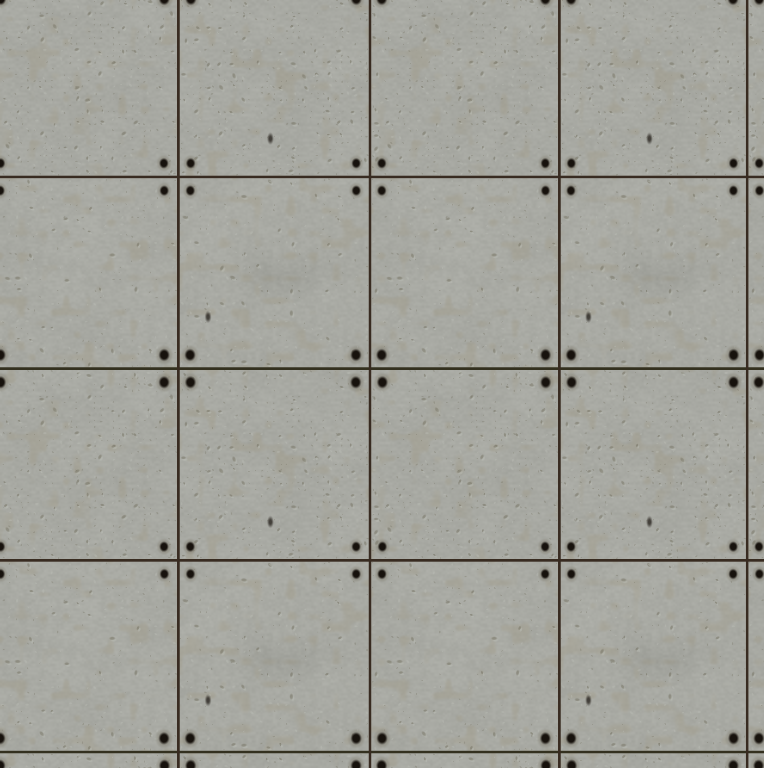
Give the GLSL for this texture, as a Shadertoy shader.

```glsl
// Square concrete panels with dark seams, four bolt holes each, and pitted, grainy faces.

// Layout, in units of the canvas height
const vec2 SEAM_ORIGIN = vec2(0.2333, 0.0208);
const vec2 PANEL_SIZE = vec2(0.247, 0.2496);
const float SEAM_DRIFT = 0.0018;       // slight unevenness of the column widths
const float SEAM_HALF_WIDTH = 0.0017;
const float BOLT_LEFT = 0.0182;        // bolt distance from a seam, per side
const float BOLT_RIGHT = 0.0156;
const float BOLT_RISE = 0.0178;
const float BOLT_RADIUS = 0.0062;
const float BOLT_GROWTH = 0.0012;      // extra radius along every second row seam

// Surface
const vec3 CONCRETE = vec3(0.662, 0.667, 0.642);
const vec3 PIT = vec3(0.47, 0.46, 0.40);
const vec3 CHIP = vec3(0.73, 0.74, 0.71);
const vec3 TAN = vec3(0.63, 0.61, 0.54);
const vec3 SEAM_BROWN = vec3(0.22, 0.17, 0.13);
const vec3 SEAM_OLIVE = vec3(0.20, 0.19, 0.12);
const vec3 BOLT = vec3(0.09, 0.07, 0.05);
const float GRAIN = 0.045;
const float MOTTLE = 0.030;

float hash(vec2 p) {
    return fract(sin(dot(p, vec2(127.1, 311.7))) * 43758.545);
}

float noise(vec2 p) {
    vec2 i = floor(p), f = fract(p);
    f = f * f * (3.0 - 2.0 * f);
    return mix(mix(hash(i), hash(i + vec2(1, 0)), f.x),
               mix(hash(i + vec2(0, 1)), hash(i + vec2(1, 1)), f.x), f.y);
}

// Soft, randomly turned ellipses, at most one per grid cell
float flecks(vec2 p, float grid, float chance, vec2 seed) {
    vec2 id = floor(p * grid) + seed * 71.0;
    vec2 centre = 0.35 + 0.3 * vec2(hash(id + 3.1), hash(id + 7.7));
    float turn = 3.1416 * hash(id + 5.3), c = cos(turn), s = sin(turn);
    vec2 d = mat2(c, s, -s, c) * (fract(p * grid) - centre);
    float radius = mix(0.14, 0.33, hash(id + 9.1));
    float shape = 1.0 - smoothstep(0.3 * radius, radius, length(d * vec2(1.0, 1.7)));
    return shape * step(hash(id + 0.4), chance);
}

// Face of one panel; p runs 0..1, kind is the panel's place in the 2 x 2 repeat
vec3 concrete(vec2 p, vec2 kind) {
    vec2 seed = kind + 1.0;
    vec2 q = p + seed * 19.0;
    float rough = kind.y;
    vec3 color = CONCRETE;

    // Cloudy mottling, fine grain and tan stains
    color += MOTTLE * (0.6 * noise(q * 5.0) + 0.4 * noise(q * 13.0) - 0.5);
    color += GRAIN * (0.6 * noise(q * vec2(46, 62)) + 0.4 * noise(q * 90.0) - 0.5);
    color = mix(color, TAN, 0.45 * smoothstep(0.62, 0.95, noise(q * 17.0 + 4.0)));

    // Pits with a lit lower edge, and pale chips
    vec2 lit = p + vec2(-0.007, 0.009);
    float chance = mix(0.13, 0.26, rough);
    color = mix(color, CHIP, 0.5 * flecks(lit, 16.0, chance, seed));
    color = mix(color, PIT, 0.55 * flecks(p, 16.0, chance, seed));
    color = mix(color, PIT, 0.35 * flecks(p, 31.0, chance, seed + 5.0));
    color = mix(color, CHIP, 0.4 * flecks(p, 22.0, 0.12, seed + 9.0));

    // One deep gouge in every second column, and a smudge on its smoother panels
    float marked = 1.0 - kind.x;
    vec2 gouge = p - mix(vec2(0.155, 0.27), vec2(0.48, 0.20), rough);
    float depth = 1.0 - smoothstep(0.004, 0.02, length(gouge * vec2(1.0, 0.55)));
    color = mix(color, BOLT, 0.7 * marked * depth);
    vec2 smudge = (p - vec2(0.58, 0.47)) * vec2(4.5, 11.0);
    color -= 0.035 * marked * (1.0 - rough) * exp(-dot(smudge, smudge));
    return color;
}

void mainImage(out vec4 fragColor, in vec2 fragCoord) {
    float pixel = 1.0 / iResolution.y;
    vec2 uv = fragCoord * pixel;

    // Panel coordinates, with whole numbers on the seams
    float column = (uv.x - SEAM_ORIGIN.x) / PANEL_SIZE.x;
    uv.x += SEAM_DRIFT * cos(1.5708 * (column + 0.6));
    vec2 grid = (uv - SEAM_ORIGIN) / PANEL_SIZE;
    vec2 seam = floor(grid + 0.5);
    vec2 offset = (grid - seam) * PANEL_SIZE;
    float evenRow = 1.0 - mod(seam.y, 2.0);
    vec3 color = concrete(fract(grid), mod(floor(grid), 2.0));

    // Bolt holes: a faint stain around a dark, slightly tall core
    vec2 bolt = vec2(offset.x > 0.0 ? BOLT_RIGHT : -BOLT_LEFT,
                     offset.y > 0.0 ? BOLT_RISE : -BOLT_RISE);
    bolt.x += 0.0012 * (hash(seam + sign(offset) * 0.3) - 0.5);
    float radius = BOLT_RADIUS + BOLT_GROWTH * evenRow;
    float reach = length((offset - bolt) * vec2(1.0, 0.88));
    color = mix(color, TAN * 0.8, 0.4 * (1.0 - smoothstep(radius, 1.7 * radius, reach)));
    color = mix(color, BOLT, 1.0 - smoothstep(0.5 * radius, radius + 0.5 * pixel, reach));

    // Seams
    vec2 line = 1.0 - smoothstep(SEAM_HALF_WIDTH - 0.5 * pixel,
                                 SEAM_HALF_WIDTH + 0.5 * pixel, abs(offset));
    color = mix(color, mix(SEAM_BROWN, SEAM_OLIVE, evenRow), line.y);
    color = mix(color, SEAM_BROWN, line.x);

    fragColor = vec4(color, 1.0);
}
```
